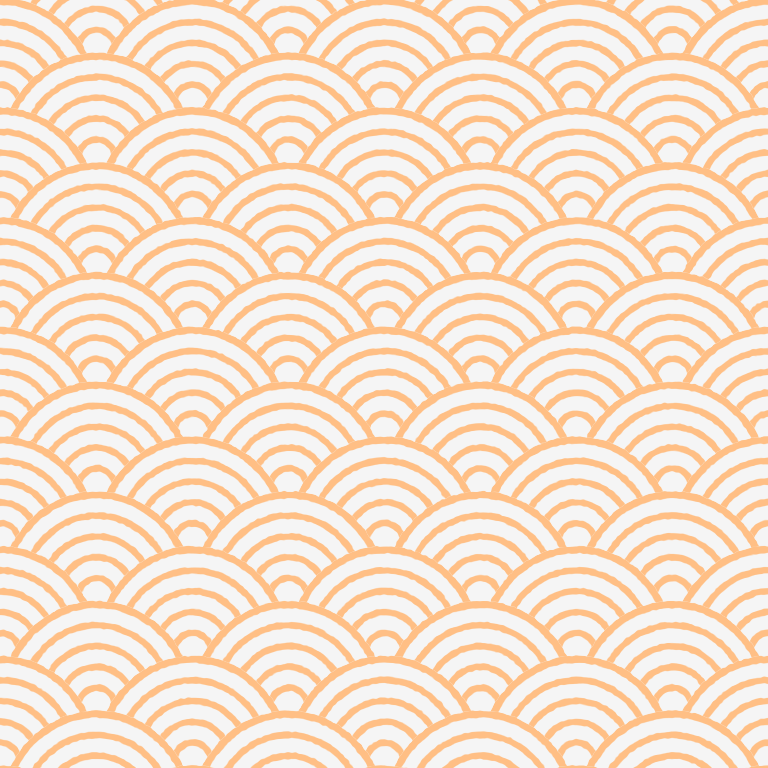
Reproduce this pattern procedurally as a Shadertoy shader.

```glsl
// Seigaiha wave scales: overlapping rows of nested arcs in orange line on pale paper.

const vec3 PAPER = vec3(0.96, 0.96, 0.96);
const vec3 INK = vec3(1.00, 0.75, 0.52);
const float COLUMNS = 4.0;         // scales across the canvas
const float ROW_STEP = 0.0714;     // drop from one row to the next
const vec2 OFFSET = vec2(0.001, 0.0017);
const float RINGS = 5.0;           // arcs in each scale
const float RING_GAP = 0.0271;
const float SQUASH = 0.915;        // width of a scale relative to its height
const float RIM_WIDTH = 0.0094;    // outermost line
const float RING_WIDTH = 0.0085;   // inner lines
const float WOBBLE = 0.0008;       // roughness of the line edges
const float WOBBLE_CELLS = 200.0;
const int LAYERS = 4;              // rows that can reach one point

float hash21(vec2 p) {
    vec3 q = fract(vec3(p.xyx) * 0.1031);
    q += dot(q, q.yzx + 33.33);
    return fract((q.x + q.y) * q.z);
}

float valueNoise(vec2 p) {
    vec2 cell = floor(p);
    vec2 f = fract(p);
    f = f * f * (3.0 - 2.0 * f);
    float low = mix(hash21(cell), hash21(cell + vec2(1.0, 0.0)), f.x);
    float high = mix(hash21(cell + vec2(0.0, 1.0)), hash21(cell + 1.0), f.x);
    return mix(low, high, f.y);
}

// Coverage of the inside of a shape from its signed distance.
float fill(float d, float pixel) {
    return 1.0 - smoothstep(-0.75 * pixel, 0.75 * pixel, d);
}

// x: ink coverage, y: coverage of the whole scale; p is relative to its centre.
vec2 scaleShape(vec2 p, float roughness, float pixel) {
    vec2 q = vec2(p.x / SQUASH, p.y);
    float r = max(length(q), 1e-4);
    float slope = length(vec2(q.x / SQUASH, q.y)) / r;

    float ring = clamp(round(r / RING_GAP), 1.0, RINGS);
    float halfWidth = 0.5 * (ring == RINGS ? RIM_WIDTH : RING_WIDTH);
    float line = abs(r - ring * RING_GAP) / slope - halfWidth + roughness;
    float body = (r - RINGS * RING_GAP) / slope - 0.5 * RIM_WIDTH + roughness;
    return vec2(fill(line, pixel), fill(body, pixel));
}

void mainImage(out vec4 fragColor, in vec2 fragCoord) {
    float pixel = 1.0 / iResolution.y;
    vec2 uv = fragCoord * pixel;
    vec2 p = vec2(uv.x, 1.0 - uv.y) - OFFSET;   // y runs down the rows
    float roughness = WOBBLE * (2.0 * valueNoise(uv * WOBBLE_CELLS) - 1.0);

    // Paint the rows from back to front; lower rows cover higher ones.
    float frontRow = floor(p.y / ROW_STEP) + 1.0;
    float columnStep = 1.0 / COLUMNS;
    float ink = 0.0;
    for (int i = LAYERS - 1; i >= 0; i--) {
        float row = frontRow - float(i);
        float shift = 0.5 * mod(row, 2.0);      // brick stagger
        float x = (fract(p.x / columnStep - shift + 0.5) - 0.5) * columnStep;
        float y = p.y - row * ROW_STEP - RINGS * RING_GAP;
        vec2 layer = scaleShape(vec2(x, y), roughness, pixel);
        ink = mix(ink, layer.x, layer.y);
    }

    fragColor = vec4(mix(PAPER, INK, ink), 1.0);
}
```
